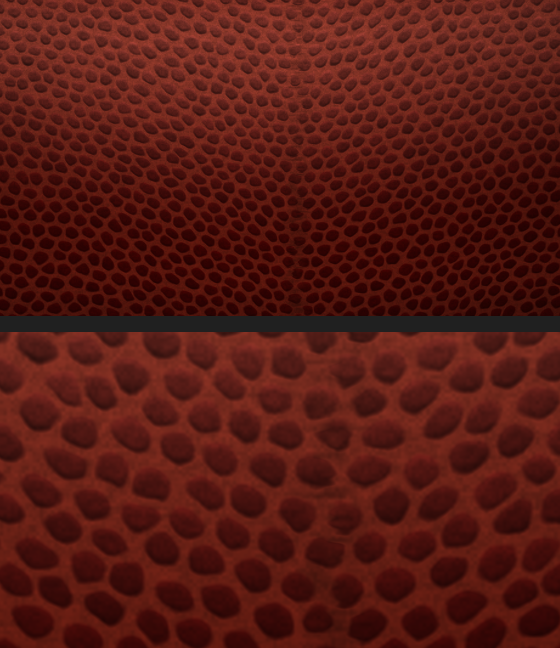
Top, the full canvas; bottom, a detail of the centre.
Give the GLSL for this texture, as a Shadertoy shader.

```glsl
// Pebbled red-brown leather: dark rounded grains, lighter grooves, a faint vertical seam.

const vec2  SPACING      = vec2(0.052, 0.0395); // grain pitch, in canvas heights
const float JITTER       = 0.42;   // irregularity of grain centres
const float GRAIN_RADIUS = 0.0245;
const float GROOVE       = 0.0020; // half width of the flat groove
const float BEVEL        = 0.0065; // width of the grain's rounded edge
const float SEAM_X       = 0.53;   // seam position, share of the width
const float SEAM_WIDTH   = 0.030;
const float ROW_SLOPE    = 0.32;   // rows climb away from the seam

const vec3 GRAIN_DARK   = vec3(0.195, 0.010, 0.008);
const vec3 GRAIN_LIT    = vec3(0.415, 0.165, 0.135);
const vec3 GROOVE_DARK  = vec3(0.350, 0.085, 0.048);
const vec3 GROOVE_LIT   = vec3(0.550, 0.220, 0.165);

vec2 hash22(vec2 p) {
    vec3 q = fract(p.xyx * vec3(0.1031, 0.1030, 0.0973));
    q += dot(q, q.yzx + 33.33);
    return fract((q.xx + q.yz) * q.zy);
}

float noise(vec2 p) {
    vec2 i = floor(p), f = fract(p);
    f = f * f * (3.0 - 2.0 * f);
    float low  = mix(hash22(i).x, hash22(i + vec2(1, 0)).x, f.x);
    float high = mix(hash22(i + vec2(0, 1)).x, hash22(i + vec2(1, 1)).x, f.x);
    return mix(low, high, f.y);
}

// Centre of a grain on a staggered, jittered lattice
vec2 grainCentre(vec2 cell) {
    vec2 offset = vec2(0.5 + 0.5 * mod(cell.y, 2.0), 0.5);
    return (cell + offset + JITTER * (hash22(cell + 71.0) - 0.5)) * SPACING;
}

// Returns the vector from the grain centre (xy) and the inset from its edge (z)
vec3 grainField(vec2 p, out vec2 id) {
    vec2 base = floor(p / SPACING);
    vec2 nearest = vec2(0.0);
    float best = 1e3;
    id = base;
    for (int j = -2; j <= 2; j++)
    for (int i = -2; i <= 2; i++) {
        vec2 cell = base + vec2(i, j);
        vec2 d = grainCentre(cell) - p;
        if (dot(d, d) < best) { best = dot(d, d); nearest = d; id = cell; }
    }
    // Soft minimum of the distances to the borders rounds the corners
    float sum = 0.0;
    for (int j = -2; j <= 2; j++)
    for (int i = -2; i <= 2; i++) {
        vec2 cell = id + vec2(i, j);
        if (i == 0 && j == 0) continue;
        vec2 d = grainCentre(cell) - p;
        float border = dot(0.5 * (nearest + d), normalize(d - nearest));
        sum += exp(-border * 420.0);
    }
    float inset = -log(sum) / 420.0;
    float oval = GRAIN_RADIUS - length(nearest * vec2(0.95, 1.2));
    return vec3(-nearest, mix(inset, oval, 0.35));
}

void mainImage(out vec4 fragColor, in vec2 fragCoord) {
    vec2 uv = fragCoord / iResolution.xy;
    vec2 p = fragCoord / iResolution.y;
    float aspect = iResolution.x / iResolution.y;

    // Bend the rows around the seam
    float dx = p.x - SEAM_X * aspect + 0.012 * (noise(p.yy * 9.0) - 0.5);
    vec2 bend = vec2(noise(p * 3.0 + 5.0), noise(p * 3.0 + 40.0)) - 0.5;
    vec2 q = p + 0.045 * bend + 0.005 * (noise(p * 45.0) - 0.5);
    q.y -= ROW_SLOPE * (sqrt(dx * dx + 0.012) - 0.25 * dx * dx);
    q += 3.0;

    vec2 id;
    vec3 grain = grainField(q, id);
    float seam = exp(-dx * dx / (SEAM_WIDTH * SEAM_WIDTH));

    // Fine skin texture, with flat creases that grow near the seam
    float skin = noise(p * 260.0) - 0.5;
    float grit = noise(p * 120.0 + 17.0) - 0.5;
    float crease = noise(p * vec2(38.0, 170.0) + 9.0) - 0.5;

    float inset = grain.z + 0.0015 * grit + seam * (0.010 * crease - 0.002);
    float top = smoothstep(GROOVE, GROOVE + BEVEL, inset);
    top *= 1.0 - 0.35 * seam * noise(p * 70.0);

    // Light falls from above and fades towards the bottom and the sides
    float side = uv.x - 0.42;
    float light = smoothstep(0.18, 0.92, uv.y - 0.45 * side * side);
    light *= 1.0 - 0.20 * smoothstep(0.90, 1.03, uv.y);
    float fade = 1.0 - 0.55 * side * side - 0.12 * smoothstep(0.12, 0.0, uv.y);

    vec3 groove = mix(GROOVE_DARK, GROOVE_LIT, light);
    vec3 body = mix(GRAIN_DARK, GRAIN_LIT, light);
    body *= 0.92 + 0.16 * hash22(id).y;
    vec3 color = mix(groove, body, top);

    // Rounded rims: lit above, shaded below
    float rim = top * (1.0 - smoothstep(GROOVE + BEVEL, GROOVE + 2.2 * BEVEL, inset));
    float facing = clamp(grain.y / GRAIN_RADIUS, -1.0, 1.0);
    color *= 1.0 + rim * facing * mix(0.25, 0.50, light);
    color += body * top * 0.10 * facing;

    // Skin roughness and the shallow shadow of the seam
    color *= 1.0 + 0.16 * skin + 0.12 * grit + (0.10 + 0.30 * seam) * crease;
    color *= 1.0 - 0.14 * seam * (1.0 - 0.5 * light);
    fragColor = vec4(clamp(color * fade, 0.0, 1.0), 1.0);
}
```
